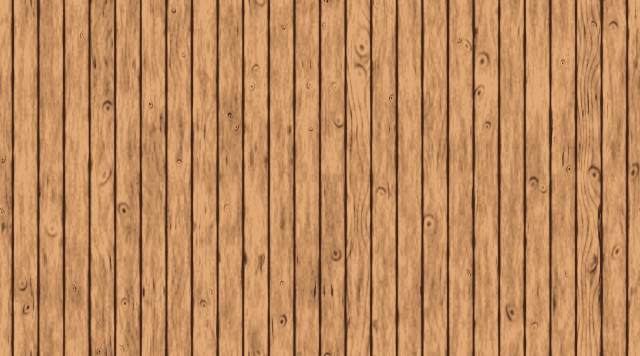
Write a WebGL 2 fragment shader that draws this texture.

```glsl
#version 300 es
precision highp float;
// Wall of 25 narrow upright softwood planks with dark joints.
// Each plank gets stretched noise for its grain, bent around scattered knots;
// the sum is one tone that is looked up in a ramp of browns. Tiles both ways.
uniform vec2 u_resolution;
out vec4 fragColor;

const float PLANKS = 25.0;
const float TAU = 6.28319;
const vec3 BROWNS[6] = vec3[6](
    vec3(0.24, 0.14, 0.09), vec3(0.41, 0.27, 0.18), vec3(0.58, 0.40, 0.27),
    vec3(0.71, 0.51, 0.34), vec3(0.80, 0.58, 0.39), vec3(0.88, 0.66, 0.46));

float hash(vec2 p) {
    vec3 q = fract(vec3(p.xyx) * 0.1031);
    q += dot(q, q.yzx + 33.33);
    return fract((q.x + q.y) * q.z);
}

// Value noise that wraps in y after a whole number of rows.
float noise(vec2 p, float rows, float seed) {
    vec2 cell = floor(p), f = fract(p);
    f = f * f * (3.0 - 2.0 * f);
    float low = mod(cell.y, rows), high = mod(cell.y + 1.0, rows);
    float x = cell.x + seed * 41.0 + 100.0;
    return mix(mix(hash(vec2(x, low)), hash(vec2(x + 1.0, low)), f.x),
               mix(hash(vec2(x, high)), hash(vec2(x + 1.0, high)), f.x), f.y);
}

// Noise with a given number of cells across a plank and rows up the canvas.
float grain(float x, float y, float across, float rows, float seed) {
    return noise(vec2(x * across, y * rows), rows, seed);
}

vec3 brown(float tone) {
    float t = clamp(tone, 0.0, 1.0) * 5.0;
    int i = min(int(t), 4);
    return mix(BROWNS[i], BROWNS[i + 1], t - float(i));
}

void main() {
    vec2 uv = gl_FragCoord.xy / u_resolution;
    float x = uv.x * PLANKS + 0.5, y = uv.y;
    float id = mod(floor(x), PLANKS), across = fract(x);
    float height = PLANKS * u_resolution.y / u_resolution.x; // in plank widths
    float pixel = PLANKS / u_resolution.x;

    // Knots: push the grain aside and collect their own shading.
    float bent = across + 0.12 * (grain(across, y, 1.0, 9.0, id + 3.0) - 0.5);
    float knotShade = 0.0, knotMask = 0.0;
    for (float k = 0.0; k < 5.0; k++) {
        vec2 key = vec2(id * 7.0 + 11.0, k * 13.0 + 5.0);
        if (hash(key) > 0.48) continue;
        float kind = hash(key + 2.3);
        float size = mix(0.10, 0.30, kind * kind);
        vec2 center = vec2(mix(0.2, 0.8, hash(key + 4.7)), hash(key + 9.1));
        vec2 d = vec2(across - center.x, (fract(y - center.y + 0.5) - 0.5) * height);
        d.y += d.x * 1.6 * (hash(key + 6.9) - 0.5);
        float r = length(d * vec2(1.0, 0.75)) / size;
        float angle = TAU * hash(key + 8.2);
        float side = smoothstep(-1.0, 1.0, dot(d, vec2(cos(angle), sin(angle))) / size);
        float rim = (r - 0.85) / 0.24;
        float spread = length(d * vec2(1.0, 0.4)) / size;
        bent -= d.x * 0.85 * exp(-0.45 * spread * spread);
        knotShade += exp(-rim * rim) * (0.08 + 0.50 * side * side);
        knotShade += (1.0 - smoothstep(0.1, 0.5, r)) * mix(0.25, 0.75, hash(key + 5.5));
        knotMask = max(knotMask, 1.0 - smoothstep(0.7, 1.3, r));
    }

    // Wood: plank tint, broad streaks, fibres, blotches and pores.
    float streak = grain(bent, y, 6.0, 5.0, id);
    float fibre = grain(bent, y, 13.0, 34.0, id + 30.0);
    float blotch = grain(across, y, 2.0, 17.0, id + 60.0);
    float pores = grain(across, y, 18.0, 130.0, id + 90.0);
    float tone = 0.82 + 0.10 * (hash(vec2(id, 71.0)) - 0.5);
    tone += 0.34 * (streak - 0.5) + 0.32 * (fibre - 0.5);
    tone += 0.24 * (blotch - 0.5) + 0.22 * (pores - 0.5);

    // Growth lines, bold on a few planks only.
    float bold = id == 14.0 || id == 23.0 ? 1.0 : 0.65 * pow(hash(vec2(id, 37.0)), 2.0);
    float phase = bent * 4.0 + 3.0 * grain(across, y, 1.3, 8.0, id + 120.0);
    float line = pow(0.5 + 0.5 * sin(TAU * phase), 3.0);
    tone -= bold * 0.30 * (line - 0.3) * (1.0 - knotMask);

    // Thin cracks in weathered patches, then the knots.
    float crack = smoothstep(0.72, 0.92, grain(bent, y, 10.0, 22.0, id + 150.0));
    tone -= 0.45 * crack * smoothstep(0.5, 0.85, grain(across, y, 1.0, 11.0, id + 180.0));
    tone += 0.06 * knotMask - knotShade;

    // Joints: uneven dark line, soft shadow and a lit left arris.
    float edge = min(across, 1.0 - across);
    float joint = mod(floor(x + 0.5), PLANKS);
    float wear = noise(vec2(0.5, y * 28.0), 28.0, joint + 210.0);
    float halfWidth = 0.024 + 0.030 * wear;
    float lit = (across - 0.13) / 0.05;
    tone += 0.08 * exp(-lit * lit);
    tone -= 0.30 * (1.0 - smoothstep(0.03, 0.07 + 0.09 * wear, edge));
    float solid = smoothstep(halfWidth - 0.7 * pixel, halfWidth + 0.7 * pixel, edge);
    fragColor = vec4(mix(BROWNS[0], brown(tone), solid), 1.0);
}
```
